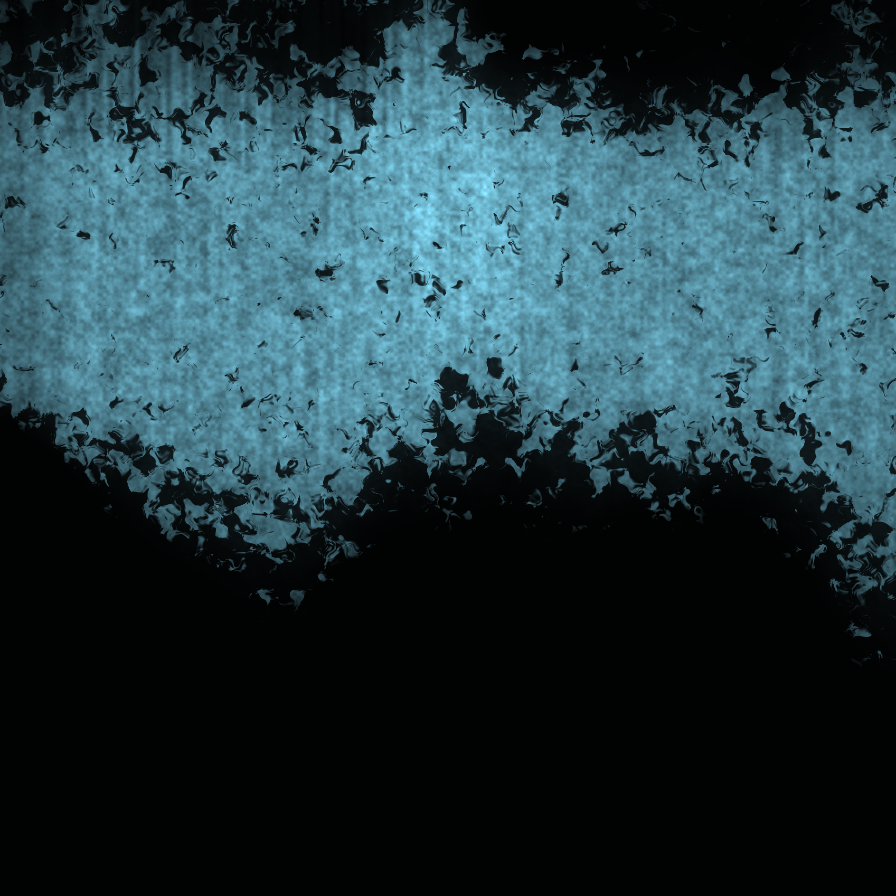
Give the GLSL for this background, as a WebGL 2 fragment shader.

```glsl
#version 300 es
precision highp float;
// Weathered blue paint, chipped and streaked, fading into black below.

uniform vec2 u_resolution;
out vec4 fragColor;

const vec3 BLACK = vec3(0.004, 0.006, 0.007);
const vec3 PAINT = vec3(0.40, 0.67, 0.755);
const float CHIP_SCALE = 54.0;      // chips across the canvas
const float CHIP_SOFTNESS = 0.065;
const float BARE_LEVEL = 0.79;      // chip threshold without paint
const float SOLID_LEVEL = 0.25;     // chip threshold in full paint
const float STAIN = 0.17;           // faint paint left inside chips
const vec2 GLOW_CENTER = vec2(0.50, 0.77);

float hash(vec2 p) {
    return fract(sin(dot(p, vec2(127.1, 311.7))) * 43758.5453);
}

float noise(vec2 p) {
    vec2 i = floor(p), f = fract(p);
    f = f * f * (3.0 - 2.0 * f);
    return mix(mix(hash(i), hash(i + vec2(1, 0)), f.x),
               mix(hash(i + vec2(0, 1)), hash(i + vec2(1, 1)), f.x), f.y);
}

float fbm(vec2 p) {
    float sum = 0.0, total = 0.0, weight = 1.0;
    for (int i = 0; i < 4; i++) {
        sum += weight * noise(p);
        total += weight;
        weight *= 0.68;
        p = mat2(1.6, 1.2, -1.2, 1.6) * p + 17.3;
    }
    return sum / total;
}

float bump(float x, float center, float width) {
    float d = (x - center) / width;
    return exp(-d * d);
}

// Height below which no paint remains
float lowerEdge(float x) {
    return 0.40 + 0.12 * bump(x, 0.0, 0.09) - 0.11 * bump(x, 0.28, 0.12)
         - 0.20 * smoothstep(0.82, 1.0, x);
}

// Height above which the paint is whole
float solidEdge(float x) {
    return 0.585 + 0.08 * bump(x, 0.53, 0.07) - 0.03 * bump(x, 0.36, 0.07);
}

// Wear along the top, heaviest in the right half
float topWear(vec2 p) {
    float rightHalf = smoothstep(0.49, 0.57, p.x) * (1.0 - smoothstep(0.84, 0.96, p.x));
    float lift = 0.09 * bump(p.x, 0.48, 0.05);
    float wear = smoothstep(0.77 + lift, 0.99 + lift, p.y);
    return wear * mix(0.60, 0.98, rightHalf);
}

// Amount of paint, 0 to 1
float coverage(vec2 p) {
    float low = lowerEdge(p.x) + 0.05 * (fbm(p * 9.0) - 0.5);
    float rise = clamp((p.y - low) / (solidEdge(p.x) - low), 0.0, 1.0);
    float patches = 0.40 * (fbm(p * 8.0 + 31.0) - 0.5);
    float cover = rise - topWear(p) + patches * smoothstep(0.0, 0.4, rise);
    return clamp(cover, 0.0, 1.0);
}

void main() {
    vec2 p = gl_FragCoord.xy / u_resolution;
    float cover = coverage(p);

    // Chipped flakes, with warped outlines
    vec2 warp = vec2(noise(p * 95.0), noise(p * 95.0 + 43.0)) - 0.5;
    float flakes = fbm(p * CHIP_SCALE + warp * 0.9);
    float threshold = mix(BARE_LEVEL, SOLID_LEVEL, cover);
    float paint = smoothstep(-CHIP_SOFTNESS, CHIP_SOFTNESS, flakes - threshold);

    // Broad light, brightest in the upper middle
    vec2 glowOffset = (p - GLOW_CENTER) / vec2(0.11, 0.20);
    float glow = exp(-dot(glowOffset, glowOffset));
    float light = mix(0.46, 0.82, smoothstep(0.1, 1.0, cover)) + 0.24 * glow;
    light *= mix(0.72, 1.0, smoothstep(0.0, 0.11, p.x));
    light *= 1.0 - 0.10 * smoothstep(0.85, 1.0, p.x);
    light *= 1.0 - 0.42 * smoothstep(0.80, 1.0, p.y) * (1.0 - 0.6 * glow);

    // Fine grain, mottling and vertical streaks
    float grain = noise(p * 240.0) - 0.5;
    float mottle = fbm(p * 75.0 + 71.0) - 0.5;
    float streak = noise(p * vec2(170.0, 7.0)) - 0.5;
    float topLeft = smoothstep(0.80, 0.98, p.y) * (1.0 - smoothstep(0.35, 0.55, p.x));
    light *= 1.0 + 0.28 * grain + 0.65 * mottle + mix(0.16, 0.90, topLeft) * streak;

    float presence = smoothstep(0.0, 0.22, cover);
    float stain = STAIN * smoothstep(0.05, 0.7, cover);
    float tone = light * mix(stain, 1.0, paint * presence);
    fragColor = vec4(BLACK + PAINT * max(tone, 0.0), 1.0);
}
```
